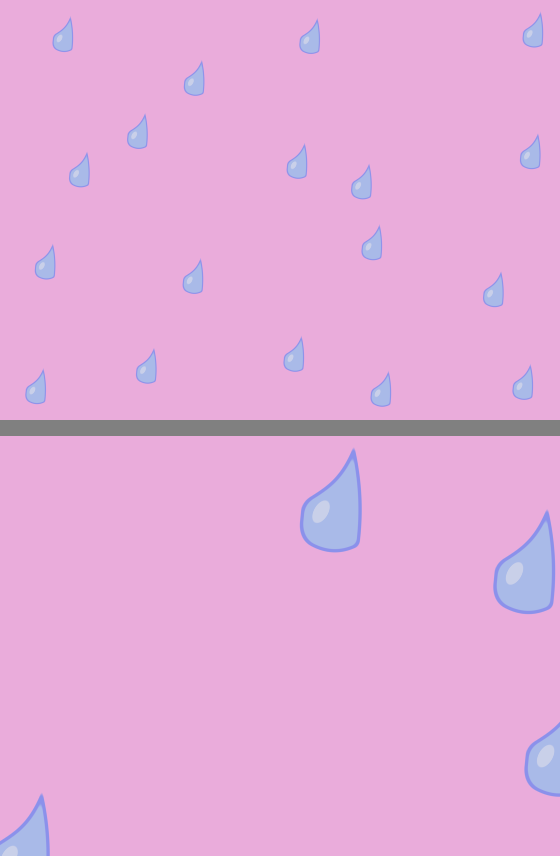
Top, the full canvas; bottom, a detail of the centre.
Write a Shadertoy shader that draws this pattern.

```glsl
// Scattered blue raindrops with thin outlines and pale glints on plain pink.
// A jittered grid places one drop per cell, leaving a few cells empty; each
// drop is a rounded intersection of four curved edges.

#define GRID vec2(5.0, 4.0)     // columns and rows of cells
#define JITTER vec2(0.60, 0.58) // drop offset range, in cells
#define DROP_RADIUS 0.0425      // half the drop height, in canvas heights
#define OUTLINE_WIDTH 0.062     // in drop radii
#define SKIP_EVERY 11.0         // one empty cell in this many
#define SKIP_PHASE 7.0
#define BACKGROUND vec3(0.918, 0.676, 0.860)
#define FILL vec3(0.662, 0.728, 0.908)
#define OUTLINE vec3(0.545, 0.570, 0.920)
#define GLINT vec3(0.790, 0.815, 0.915)

vec2 hash2(vec2 cell) {
    vec2 phase = vec2(dot(cell, vec2(127.1, 311.7)), dot(cell, vec2(269.5, 183.3)));
    return fract(sin(phase + 4.7) * 43758.55);
}

// Maximum with a rounded corner of size k.
float smoothMax(float a, float b, float k) {
    float h = max(k - abs(a - b), 0.0) / k;
    return max(a, b) + 0.25 * k * h * h;
}

// Approximate signed distance to a drop with its tip up and to the right.
float dropDistance(vec2 p) {
    float s = clamp(p.x + 0.5, 0.0, 1.2);
    float neckHeight = -0.05 + 0.62 * s + 0.55 * s * s * s * s;
    float neckSlope = 0.62 + 2.2 * s * s * s;
    float neck = (p.y - neckHeight) / length(vec2(1.0, neckSlope));

    float left = -0.56 + 0.1 * (p.y + 0.5) - p.x;
    float right = p.x - 0.6 + 0.1 * (p.y + 0.2) * (p.y + 0.2);
    float belly = p.x - 0.1;
    float bottom = (-1.0 + 0.6 * belly * belly - p.y) / length(vec2(1.0, 1.2 * belly));

    float body = smoothMax(smoothMax(left, bottom, 0.25), neck, 0.15);
    return smoothMax(body, right, 0.08);
}

// Approximate signed distance to the tilted oval glint.
float glintDistance(vec2 p) {
    vec2 q = p - vec2(-0.16, -0.24);
    q.x -= 0.35 * q.y;
    return (length(q / vec2(0.145, 0.21)) - 1.0) * 0.17;
}

void mainImage(out vec4 fragColor, in vec2 fragCoord) {
    vec2 uv = fragCoord / iResolution.y;
    vec2 cellSize = vec2(iResolution.x / iResolution.y, 1.0) / GRID;

    // Place the drop of this cell.
    vec2 cell = floor(uv / cellSize);
    vec2 center = (cell + 0.5 + JITTER * (hash2(cell) - 0.5)) * cellSize;
    float index = cell.x + GRID.x * cell.y;
    float present = step(0.5, abs(mod(index, SKIP_EVERY) - SKIP_PHASE));

    // Shade in drop radii, with edges one pixel soft.
    vec2 p = (uv - center) / DROP_RADIUS;
    float soft = 0.7 / (iResolution.y * DROP_RADIUS);
    float d = dropDistance(p);
    float inside = present * (1.0 - smoothstep(-soft, soft, d));
    float rim = smoothstep(-soft, soft, d + OUTLINE_WIDTH);
    float shine = 1.0 - smoothstep(-soft, soft, glintDistance(p));

    vec3 dropColor = mix(mix(FILL, GLINT, shine), OUTLINE, rim);
    fragColor = vec4(mix(BACKGROUND, dropColor, inside), 1.0);
}
```
